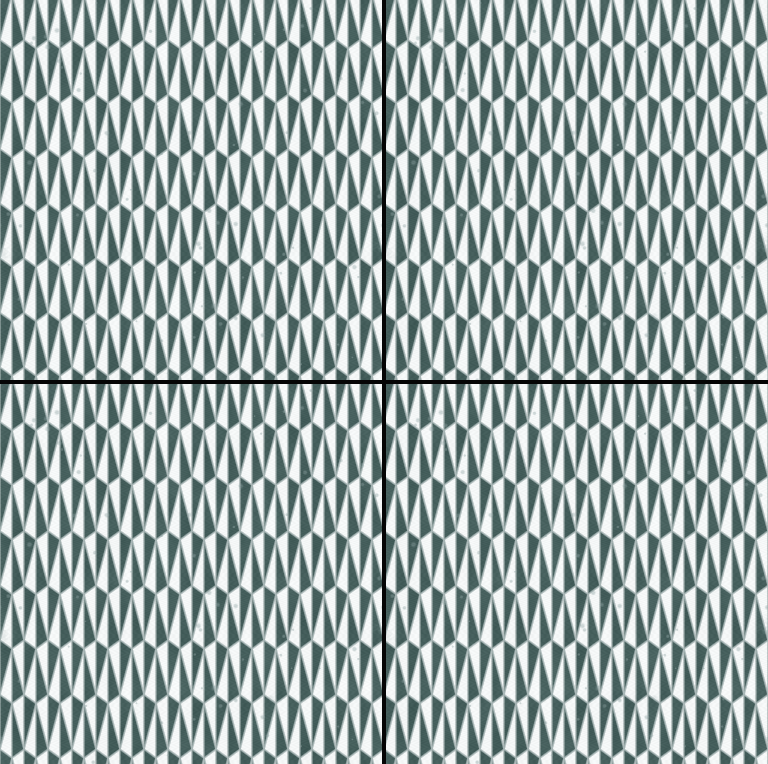
This pattern is drawn by a Shadertoy shader. Its source:

```glsl
const float TAU = 6.2831853;

vec3 hash3(vec2 p) {
    vec3 q = fract(vec3(p.xyx) * vec3(0.1031, 0.1030, 0.0973));
    q += dot(q, q.yxz + 33.33);
    return fract((q.xxy + q.yzz) * q.zyx);
}

// Sparse round specks in a cell grid that wraps after count cells
float specks(vec2 p, float count, float density) {
    p *= count;
    vec2 base = floor(p);
    float mask = 0.0;
    for (int j = -1; j <= 1; j++)
    for (int i = -1; i <= 1; i++) {
        vec2 cell = base + vec2(i, j);
        vec3 rnd = hash3(mod(cell, count) + 7.0);
        float radius = 0.15 + 0.3 * fract(rnd.z * 57.0);
        float d = length(p - cell - rnd.xy);
        mask = max(mask, step(rnd.z, density) * smoothstep(radius, radius * 0.3, d));
    }
    return mask;
}

// Layered sines with whole frequencies
float mottle(vec2 p) {
    float sum = 0.0, amp = 0.5;
    vec2 freq = vec2(2.0, 3.0);
    for (int i = 0; i < 4; i++) {
        vec2 q = TAU * p * freq;
        sum += amp * sin(q.x + 1.5 * sin(q.y + float(i))) * cos(q.y + 1.3 * sin(q.x));
        freq = freq.yx * 2.0 + vec2(1.0, 0.0);
        amp *= 0.6;
    }
    return sum;
}

// x: light (+1) or dark (-1) half kite, y: pale seam along sloped edges
vec2 kites(vec2 uv, float soft) {
    vec2 size = 1.0 / vec2(32.0, 14.0);
    float rise = 0.16;
    float x = fract(uv.x / size.x) - 0.5;
    float a = 2.0 * abs(x);
    float row = (1.0 - uv.y) / size.y - 0.81 - 0.5 * rise;
    float t = fract(row + rise * a);

    // Distances to the upright axes, the long slopes and the zigzag rows
    float axis = -sign(x) * min(a, 1.0 - a) * 0.5 * size.x;
    float slope = ((t - rise * a) / (1.0 - rise) - a) * 0.5 * size.x;
    float zigzag = min(t, 1.0 - t) * size.y * 0.81;

    float side = clamp(axis / soft, -1.0, 1.0)
               * clamp(slope / soft, -1.0, 1.0)
               * clamp(zigzag / soft, 0.0, 1.0);
    float seam = smoothstep(soft, 0.0, min(abs(slope), zigzag));
    return vec2(side, seam);
}

void mainImage(out vec4 fragColor, in vec2 fragCoord) {
    vec2 uv = fragCoord / iResolution.xy;
    vec2 panel = fract(uv * 2.0);
    float pixel = 1.0 / iResolution.y;
    vec3 teal = vec3(0.27, 0.37, 0.36);
    vec3 white = vec3(0.96, 0.97, 0.97);

    // Two-tone kites with soft printed edges
    vec2 kite = kites(uv, max(0.0018, 0.7 * pixel));
    float cloud = mottle(panel);
    vec3 dark = teal + 0.035 * cloud;
    vec3 color = mix(dark, white + 0.01 * cloud, 0.5 + 0.5 * kite.x);
    color = mix(color, vec3(0.74, 0.80, 0.81), 0.3 * kite.y);

    // Faded patches and fine chips, the same in each panel
    float worn = specks(panel, 9.0, 0.06) * smoothstep(-0.3, 0.5, mottle(panel * 3.0));
    float chips = specks(panel, 48.0, 0.035);
    color = mix(color, vec3(0.56, 0.64, 0.64), 0.22 * worn + 0.4 * chips);
    color += 0.012 * sin(TAU * (panel.x * 61.0 + 2.0 * sin(TAU * panel.y * 47.0)));

    // Black cross between the four panels
    vec2 gap = abs(uv - 0.5);
    float bar = smoothstep(0.0026 + pixel * 0.5, 0.0026 - pixel * 0.5, min(gap.x, gap.y));
    color = mix(color, vec3(0.02), bar);

    fragColor = vec4(clamp(color, 0.0, 1.0), 1.0);
}
```
